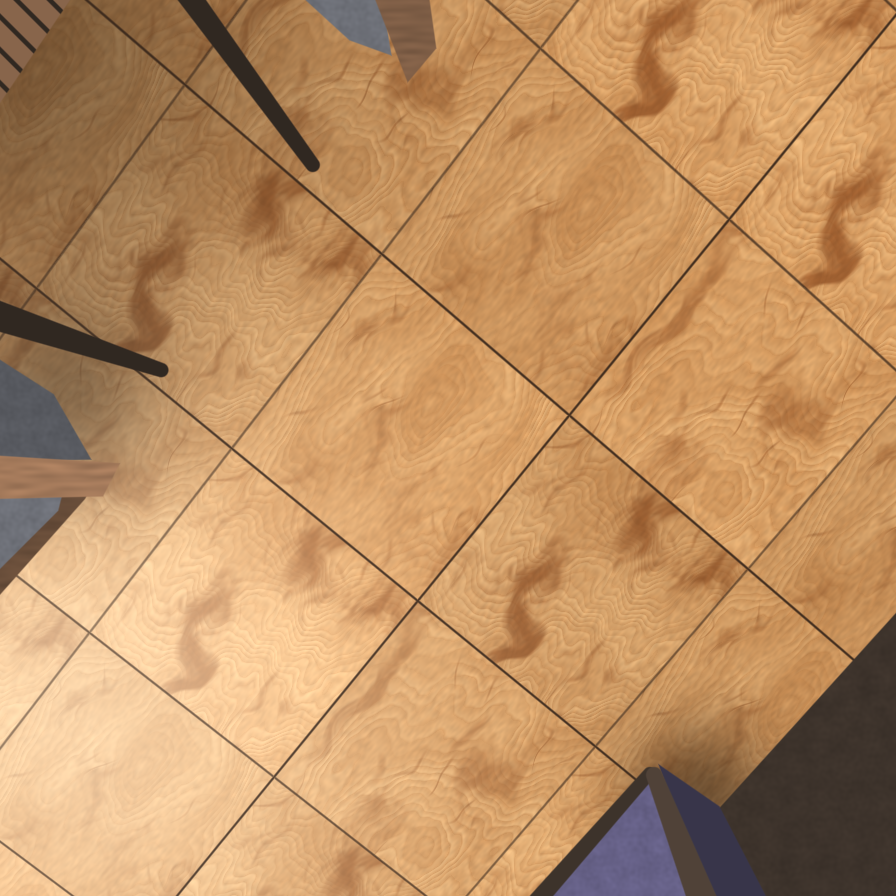
Write a Shadertoy shader that draws this texture.

```glsl
// Square burl-wood floor tiles in mild perspective, lit from the lower left,
// with furniture cropped by the borders. A projective map gives tile space;
// warped distance rings draw the grain, and quads and bars the furniture.

const vec2 GRID_ORIGIN = vec2(0.6354, 0.5365); // a tile corner on the canvas
const vec2 AXIS_U = vec2(0.2195, -0.1628);
const vec2 AXIS_V = vec2(-0.1565, -0.1983);
const vec2 PERSPECTIVE = vec2(0.024, 0.027);
const float TILE_SIZE = 0.27;
const float JOINT_HALF = 0.0048; // in tile units
const float RINGS = 19.0;        // grain lines per tile length

const vec3 WOOD = vec3(0.735, 0.505, 0.29);
const vec3 PALE = vec3(0.885, 0.69, 0.465);
const vec3 STREAK = vec3(0.56, 0.32, 0.15);
const vec3 JOINT = vec3(0.23, 0.16, 0.11);
const vec3 GLOW = vec3(1.0, 0.95, 0.86);
const vec3 LEG = vec3(0.19, 0.155, 0.13);
const vec3 ARM = vec3(0.58, 0.43, 0.32);
const vec3 CUSHION = vec3(0.43, 0.44, 0.47);
const vec3 CABINET = vec3(0.24, 0.20, 0.17);
const vec3 BLUE = vec3(0.40, 0.38, 0.53);

vec2 hash2(vec2 p) {
  p = vec2(dot(p, vec2(127.1, 311.7)), dot(p, vec2(269.5, 183.3)));
  return fract(sin(p) * 43758.5) * 2.0 - 1.0;
}

// Gradient noise
float noise(vec2 p) {
  vec2 i = floor(p), f = fract(p), e = vec2(1, 0);
  vec2 w = f * f * f * (f * (f * 6.0 - 15.0) + 10.0);
  float low = mix(dot(hash2(i), f), dot(hash2(i + e), f - e), w.x);
  float high = mix(dot(hash2(i + e.yx), f - e.yx), dot(hash2(i + 1.0), f - 1.0), w.x);
  return mix(low, high, w.y);
}

// Three veneers: 0 central burl, 1 wide arcs, 2 feathered streaks
float veneerKind(vec2 cell) {
  if (mod(cell.x, 2.0) < 0.5) return mod(cell.y, 2.0) < 0.5 ? 2.0 : 1.0;
  return mod(cell.y, 3.0) == 1.0 ? 2.0 : 0.0;
}

vec3 veneer(vec2 q, float kind) {
  bool feathered = kind > 1.5;
  vec2 knot = kind < 0.5 ? vec2(0.52, 0.36) : feathered ? vec2(0.4, -0.9) : vec2(0.73, 0.8);
  vec2 stretch = kind < 0.5 ? vec2(1.5, 0.75) : vec2(1);
  vec2 s = q + 7.3 * kind + 2.0;
  float warp = 0.36 * noise(s * vec2(4, 1.7))
             + (feathered ? 0.22 : 0.13) * noise(s * vec2(9, 3.5))
             + 0.03 * noise(s * vec2(24, 16));
  // Saw profile: pale early wood fading to a narrow dark late line
  float rings = (length((q - knot) * stretch) + warp) * RINGS * (feathered ? 1.25 : 1.0);
  float saw = fract(rings);
  float grain = smoothstep(0.0, 0.3, saw) * (1.0 - 0.75 * smoothstep(0.3, 1.0, saw));
  float band = noise(vec2(rings * 0.37, kind + 0.4));
  float strength = clamp(0.5 + 0.9 * noise(s * 4.3 + 9.0) + 0.8 * band, 0.1, 1.0);
  float tone = 0.43 + 0.6 * (grain - 0.5) * strength + 0.45 * band
             + 0.4 * noise(s * vec2(3.1, 1.9) + 5.0);
  vec3 col = mix(WOOD, PALE, clamp(tone, 0.0, 1.0));
  // Ragged brown figure drawn out along the tile
  vec2 bent = s + 0.16 * vec2(noise(s * 5.0), noise(s * 5.0 + 31.0));
  float patches = noise(bent * vec2(5.5, 2) + 3.0) + 0.5 * noise(bent * vec2(16, 5))
                + 0.22 * noise(bent * vec2(40, 14));
  float streaks = smoothstep(0.05, 0.6, patches) * (feathered ? 0.85 : 0.55);
  float vein = 1.0 - smoothstep(0.0, 0.05, abs(noise(bent * vec2(6, 2.6) + 14.0)));
  vein *= smoothstep(0.0, 0.35, noise(s * 4.0 + 22.0));
  col = mix(col, STREAK, max(streaks, 0.45 * vein));
  return col * (1.0 + 0.11 * noise(s * vec2(62, 26)));
}

// Signed distance to the line a-b, positive on its left
float side(vec2 p, vec2 a, vec2 b) {
  vec2 e = normalize(b - a);
  return e.x * (p.y - a.y) - e.y * (p.x - a.x);
}

// Inside distance of a convex quad, two counterclockwise corners per vec4
float quad(vec2 p, vec4 m, vec4 n) {
  return min(min(side(p, m.xy, m.zw), side(p, m.zw, n.xy)),
             min(side(p, n.xy, n.zw), side(p, n.zw, m.xy)));
}

// Inside distance of a bar whose radius goes from r to s
float bar(vec2 p, vec4 ends, float r, float s) {
  vec2 d = p - ends.xy, e = ends.zw - ends.xy;
  float t = clamp(dot(d, e) / dot(e, e), 0.0, 1.0);
  return mix(r, s, t) - length(d - e * t);
}

float spot(vec2 d, float radius) { return exp(-dot(d, d) / (radius * radius)); }

void mainImage(out vec4 fragColor, in vec2 fragCoord) {
  vec2 p = fragCoord / iResolution.xy;
  float px = 1.0 / iResolution.y, soft = px / TILE_SIZE;
  // Floor tiles
  mat2 toCanvas = mat2(AXIS_U - PERSPECTIVE.x * p, AXIS_V - PERSPECTIVE.y * p);
  vec2 uv = inverse(toCanvas) * (p - GRID_ORIGIN), cell = floor(uv);
  vec3 col = veneer(uv - cell, veneerKind(cell)) * (1.02 + 0.035 * hash2(cell).x);
  // Window glow and soft shadows
  float glow = spot(p - vec2(0.07, 0.2), 0.36);
  col = mix(col * (1.0 + 0.2 * glow), GLOW, 0.52 * glow);
  col *= 1.0 - 0.42 * spot(p - vec2(0, 0.96), 0.34);
  col *= 1.0 - 0.35 * spot(p - vec2(0.07, 0.56), 0.11);
  col *= 1.0 - 0.45 * spot(p - vec2(0.78, 0.11), 0.08);
  // Joints, strongest along the central seams
  vec2 line = round(uv);
  vec2 gap = 1.0 - smoothstep(JOINT_HALF - soft, JOINT_HALF + soft, abs(uv - line));
  gap *= vec2(line.x == 0.0 ? 0.95 : 0.6, abs(line.y - 0.5) < 1.0 ? 0.95 : 0.75);
  col = mix(col, JOINT + 0.12 * glow, max(gap.x, gap.y));

  #define PAINT(shape, tint) col = mix(col, tint, smoothstep(-px, px, shape))
  #define QUAD(m, n, tint) PAINT(quad(p, m, n), tint)
  #define BAR(ends, r, s, tint) PAINT(bar(p, ends, r, s), tint)
  float fabric = 1.0 + 0.12 * noise(p * 45.0) + 0.08 * noise(p * 170.0);
  vec3 timber = ARM * (1.0 + 0.2 * noise(p * vec2(25, 140)));
  // Slatted bench
  float slat = smoothstep(0.06, 0.14, abs(fract((p.x + p.y) * 27.0) - 0.5));
  QUAD(vec4(-.01, 1.01, -.01, .88), vec4(0, .885, .085, 1.01), mix(LEG, ARM * 0.92, slat));
  // Upper chair
  BAR(vec4(.207, 1.01, .349, .816), .013, .008, LEG);
  QUAD(vec4(.33, 1.01, .39, .955), vec4(.437, .938, .425, 1.01), CUSHION * fabric);
  QUAD(vec4(.415, 1.01, .455, .908), vec4(.487, .946, .478, 1.01), timber * 0.85);
  // Left chair
  BAR(vec4(-.01, .65, .18, .587), .017, .008, LEG);
  QUAD(vec4(-.01, .605, -.01, .485), vec4(.102, .487, .06, .56), CUSHION * fabric * 0.8);
  BAR(vec4(.085, .45, -.01, .34), .012, .01, timber * 0.7);
  QUAD(vec4(-.01, .45, -.01, .355), vec4(.065, .43, .07, .45), CUSHION * fabric);
  QUAD(vec4(-.01, .492, -.01, .443), vec4(.115, .446, .134, .483), timber * 1.1);
  // Cabinet and blue box
  QUAD(vec4(1.01, .327, .8, .095), vec4(.85, -.01, 1.01, -.01), CABINET * fabric);
  QUAD(vec4(.735, .147, .79, -.01), vec4(.86, -.01, .803, .1), BLUE * 0.55);
  QUAD(vec4(.72, .135, .6, -.01), vec4(.78, -.01, .73, .14), BLUE * fabric);
  BAR(vec4(.725, .137, .6, -.005), .007, .01, CABINET);
  BAR(vec4(.73, .135, .79, -.02), .009, .017, CABINET * 1.3);
  fragColor = vec4(clamp(col, 0.0, 1.0), 1);
}
```
